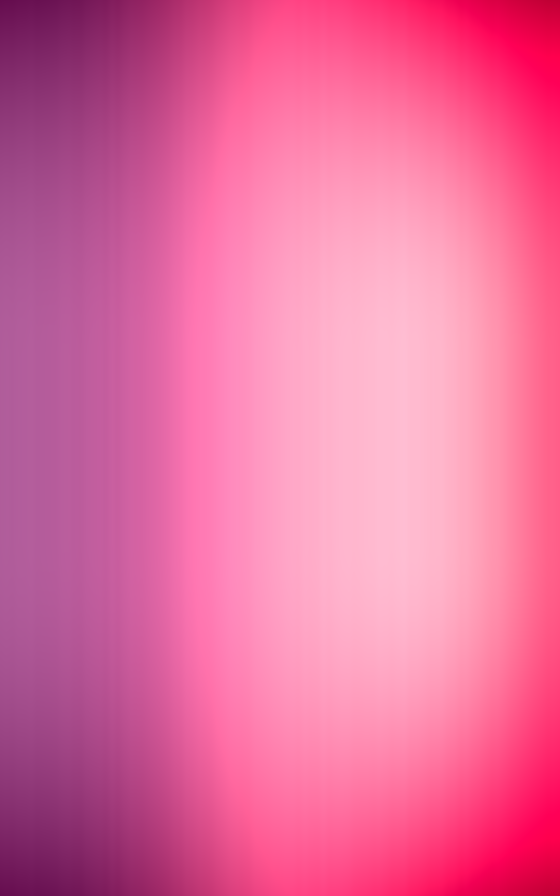
Write a WebGL 1 fragment shader that draws this background.

```glsl
precision highp float;
// Soft pink glow between a violet left side and a crimson right side, darker at top and bottom.

uniform vec2 u_resolution;

const int STOPS = 9;            // colour stops, evenly spaced from left to right
const float RIM_DEPTH = 0.40;   // reach of the dark rims, in canvas heights
const float RIM_POWER = 2.0;    // falloff of the rims
const float STREAKS = 90.0;     // faint vertical streaks across the width
const float STREAK_GAIN = 0.006;

// Stops may leave 0..1: the final clamp then shapes the saturated areas.
vec3 glow[STOPS];
vec3 rim[STOPS];

void setStops() {
  // across the middle
  glow[0] = vec3(0.69, 0.37, 0.61);
  glow[1] = vec3(0.72, 0.36, 0.61);
  glow[2] = vec3(0.82, 0.375, 0.63);
  glow[3] = vec3(1.06, 0.49, 0.72);
  glow[4] = vec3(1.25, 0.645, 0.775);
  glow[5] = vec3(1.40, 0.72, 0.81);
  glow[6] = vec3(1.55, 0.75, 0.83);
  glow[7] = vec3(1.60, 0.62, 0.71);
  glow[8] = vec3(1.60, 0.32, 0.50);
  // along the top and bottom edges
  rim[0] = vec3(0.40, 0.05, 0.31);
  rim[1] = vec3(0.42, 0.08, 0.33);
  rim[2] = vec3(0.56, 0.13, 0.38);
  rim[3] = vec3(0.78, 0.22, 0.46);
  rim[4] = vec3(1.00, 0.28, 0.53);
  rim[5] = vec3(1.03, 0.23, 0.49);
  rim[6] = vec3(1.00, 0.10, 0.38);
  rim[7] = vec3(0.87, -0.10, 0.27);
  rim[8] = vec3(0.72, -0.30, 0.19);
}

// Quadratic B-spline weight for a distance measured in stops
float splineWeight(float d) {
  d = abs(d);
  float tail = max(1.5 - d, 0.0);
  return d < 0.5 ? 0.75 - d * d : 0.5 * tail * tail;
}

float hash(float n) {
  return fract(sin(n * 12.9898) * 43758.5);
}

// Smooth one-dimensional noise in -1..1
float noise(float x) {
  float cell = floor(x);
  return mix(hash(cell), hash(cell + 1.0), smoothstep(0.0, 1.0, x - cell)) * 2.0 - 1.0;
}

void main() {
  vec2 uv = gl_FragCoord.xy / u_resolution;
  setStops();

  // Darkening towards the top and bottom
  float edgeDistance = min(uv.y, 1.0 - uv.y);
  float shade = pow(max(1.0 - edgeDistance / RIM_DEPTH, 0.0), RIM_POWER);

  // Smooth blend of the stops
  vec3 color = vec3(0.0);
  float total = 0.0;
  for (int i = 0; i < STOPS; i++) {
    float weight = splineWeight(uv.x * float(STOPS - 1) - float(i));
    color += weight * mix(glow[i], rim[i], shade);
    total += weight;
  }
  color /= total;

  // Barely visible streaks
  color += STREAK_GAIN * noise(uv.x * STREAKS);

  gl_FragColor = vec4(clamp(color, 0.0, 1.0), 1.0);
}
```
